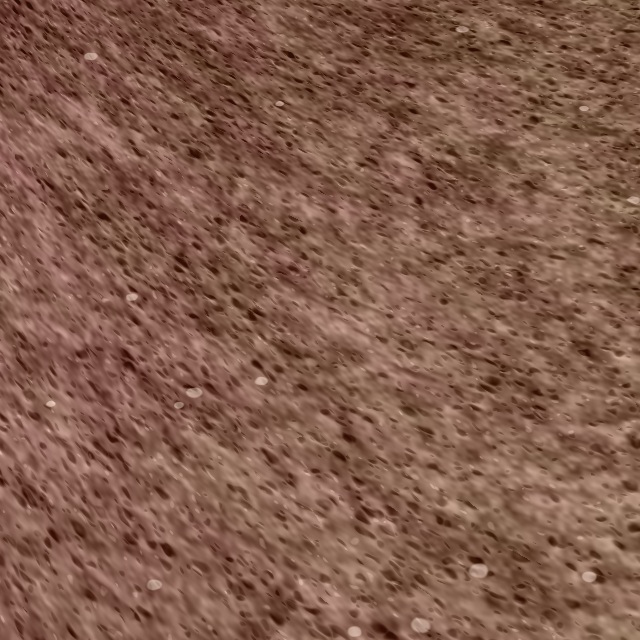
This texture is drawn by a Shadertoy shader. Its source:

```glsl
// Rough reddish brown soil seen at a slant under low light.
// Stretched value noise gives the crumbs, cellular spots give the shadowed
// pits with lit lips and the pale stones; all follow a curved, receding grain.

#define SOIL_COLOR vec3(0.515, 0.366, 0.304)
#define OLIVE_TINT vec3(-0.012, 0.010, -0.012)
#define PERSPECTIVE 0.35
#define GRAIN_SLOPE 0.90
#define GRAIN_BEND 0.32
#define CLOD_CONTRAST 0.17
#define CRUMB_CONTRAST 0.22
#define GRIT_CONTRAST 0.17
#define PIT_DEPTH 0.19
#define LIP_LIGHT 0.07
#define STONE_SHARE 0.014

vec3 hash3(vec2 p) {
    vec3 q = fract(p.xyx * vec3(0.1031, 0.1030, 0.0973));
    q += dot(q, q.yxz + 33.33);
    return fract((q.xxy + q.yzz) * q.zyx);
}

// Smooth value noise, centred on zero
float noise(vec2 p) {
    vec2 cell = floor(p);
    vec2 f = fract(p);
    f = f * f * (3.0 - 2.0 * f);
    float low = mix(hash3(cell).x, hash3(cell + vec2(1, 0)).x, f.x);
    float high = mix(hash3(cell + vec2(0, 1)).x, hash3(cell + vec2(1, 1)).x, f.x);
    return mix(low, high, f.y) - 0.5;
}

// Scattered soft spots: x is the body, y the strip just below it
vec2 spots(vec2 p, float share) {
    vec2 home = floor(p);
    vec2 result = vec2(0.0);
    for (int j = -1; j <= 1; j++) {
        for (int i = -1; i <= 1; i++) {
            vec2 cell = home + vec2(i, j);
            vec3 rnd = hash3(cell + 71.0);
            if (rnd.z > share) continue;
            float radius = mix(0.24, 0.50, hash3(cell + 19.0).x);
            vec2 d = p - cell - 0.15 - 0.7 * rnd.xy;
            float body = 1.0 - smoothstep(0.35 * radius, radius, length(d));
            float strip = 1.0 - smoothstep(0.2 * radius, radius, length(d + vec2(0.0, radius)));
            result = max(result, vec2(body, strip));
        }
    }
    return result;
}

void mainImage(out vec4 fragColor, in vec2 fragCoord) {
    vec2 uv = fragCoord / iResolution.xy;

    // Receding ground plane, then a shear that flattens towards the right
    vec2 ground = vec2(uv.x - 0.5, uv.y) / (1.0 - PERSPECTIVE * uv.y);
    ground.x += 0.5;
    float bend = ground.x * (GRAIN_SLOPE - GRAIN_BEND * ground.x);
    vec2 grain = vec2(ground.x, ground.y + bend) + 3.0;

    // Ragged outlines for the pits
    vec2 ragged = grain + 0.011 * vec2(noise(grain * vec2(55, 80)),
                                       noise(grain * vec2(60, 75) + 40.0));

    // Crumbly surface in layers from broad to fine
    float patches = noise(grain * vec2(5, 8));
    float shade = 0.09 * patches;
    shade += CLOD_CONTRAST * noise(ragged * vec2(18, 34) + 11.0);
    shade += CRUMB_CONTRAST * noise(ragged * vec2(44, 76) + 23.0);
    shade += GRIT_CONTRAST * noise(grain * vec2(92, 122) + 37.0);

    // Shadowed pits, denser where the ground is darker
    float density = 0.40 - 0.45 * patches - 0.10 * uv.y;
    vec2 pits = spots(ragged * vec2(25, 42), density);
    vec2 dents = spots(ragged * vec2(47, 72) + 57.0, density * 0.9);
    shade -= PIT_DEPTH * max(pits.x, 0.65 * dents.x);
    shade += LIP_LIGHT * (pits.y * (1.0 - pits.x) + 0.5 * dents.y * (1.0 - dents.x));

    // Small glints and light falloff towards the far edge
    shade += 0.13 * spots(ragged * vec2(62, 84) + 91.0, 0.07).x;
    shade += 0.025 - 0.055 * smoothstep(0.45, 1.0, uv.y);

    // Earth tones: redder on the left, olive on the right
    float tint = 1.6 * (uv.x - 0.5) + 1.5 * noise(grain * vec2(9, 14) + 67.0);
    vec3 color = SOIL_COLOR + shade + OLIVE_TINT * tint;

    // A few pale stones
    float stone = spots((ground + 0.3 * (ragged - grain)) * vec2(19, 25) + 5.0, STONE_SHARE).x;
    color = mix(color, vec3(0.80, 0.68, 0.62) + 0.5 * shade, 0.85 * smoothstep(0.35, 0.9, stone));

    fragColor = vec4(clamp(color, vec3(0.17, 0.05, 0.02), vec3(1.0)), 1.0);
}
```
